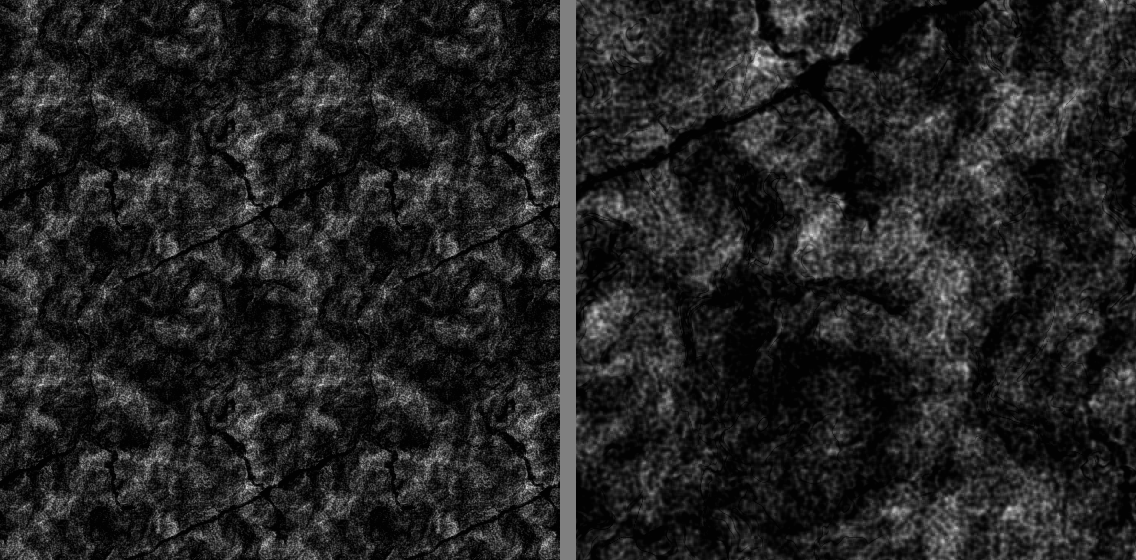
Left, the full canvas; right, a detail of the centre.
Give the GLSL for this texture, as a WebGL 2 fragment shader.

```glsl
#version 300 es
precision highp float;

uniform vec2 u_resolution;
out vec4 fragColor;

#define REPEATS 2.0
#define WARP 0.035
#define BASE_TONE 0.345
#define CONTRAST 0.158
#define PATCHES 0.50
#define ROUGHNESS 0.48
#define RELIEF 0.38
#define GRAIN 0.42
#define CREASES 1.15
#define FRACTURES 2.3

const float TAU = 6.2831853;

uint scramble(uint n) {
    n = n * 747796405u + 2891336453u;
    n = ((n >> ((n >> 28u) + 4u)) ^ n) * 277803737u;
    return (n >> 22u) ^ n;
}

float hash(vec2 cell, float seed) {
    uint n = scramble(uint(cell.x) + scramble(uint(cell.y) + scramble(uint(seed))));
    return float(n >> 8u) / 16777216.0;
}

float cornerSlope(vec2 cell, vec2 offset, vec2 cells, float seed) {
    float angle = TAU * hash(mod(cell, cells), seed);
    return dot(vec2(cos(angle), sin(angle)), offset);
}

// Gradient noise that wraps after a whole number of cells
float noise(vec2 p, vec2 cells, float seed) {
    p *= cells;
    vec2 i = floor(p);
    vec2 f = p - i;
    vec2 u = f * f * f * (f * (f * 6.0 - 15.0) + 10.0);
    vec2 e = vec2(1.0, 0.0);
    float low = mix(cornerSlope(i, f, cells, seed),
                    cornerSlope(i + e.xy, f - e.xy, cells, seed), u.x);
    float high = mix(cornerSlope(i + e.yx, f - e.yx, cells, seed),
                     cornerSlope(i + e.xx, f - e.xx, cells, seed), u.x);
    return mix(low, high, u.y);
}

// Layered noise scaled to a spread of about one
float fbm(vec2 p, vec2 cells, int octaves, float seed) {
    float sum = 0.0;
    float amplitude = 3.7;
    for (int k = 0; k < octaves; k++) {
        sum += amplitude * noise(p, cells, seed + float(k));
        cells *= 2.0;
        amplitude *= 0.62;
    }
    return sum;
}

// Signed offset from the nearest of a family of parallel lines
float lineOffset(float s) {
    return fract(s + 0.5) - 0.5;
}

float gap(float offset, float width) {
    return 1.0 - smoothstep(0.35 * width, width + 0.004, abs(offset));
}

float crease(float height, float width) {
    return 1.0 - smoothstep(0.0, width, abs(height));
}

void main() {
    vec2 tile = gl_FragCoord.xy / u_resolution * REPEATS;
    vec2 bend = vec2(fbm(tile, vec2(5.0), 4, 10.0), fbm(tile, vec2(5.0), 4, 20.0));
    vec2 p = tile + WARP * bend;

    // Broad light and dark areas, slightly taller than wide
    float patches = fbm(p, vec2(5.0, 4.0), 4, 30.0);
    float band = cos(TAU * (tile.y - 0.30));

    // Chipped surface lit from the upper left
    vec2 q = tile + 0.3 * WARP * bend;
    vec2 chips = vec2(15.0, 13.0);
    float rough = fbm(q, chips, 4, 40.0);
    float relief = rough - fbm(q + vec2(-0.006, 0.008), chips, 4, 40.0);
    float grain = 4.5 * noise(tile, vec2(140.0), 50.0)
                + 1.5 * (hash(floor(mod(tile, 1.0) * 256.0), 51.0) - 0.5);

    // Irregular creases at two sizes
    float steepCrease = crease(fbm(p, vec2(6.0, 3.0), 5, 60.0), 0.24);
    float fineCrease = crease(fbm(q, vec2(13.0, 10.0), 4, 70.0), 0.20);
    float creases = steepCrease * smoothstep(0.6, -0.6, patches)
                  + 0.7 * fineCrease * smoothstep(-0.5, 0.6, bend.x);

    // Long fractures: rising, falling and upright
    float jitter = 0.010 * bend.x + 0.006 * rough;
    float rising = lineOffset(2.0 * tile.y - tile.x - 0.54 + jitter);
    float falling = lineOffset(2.0 * tile.x + tile.y - 0.12 + 0.06 * bend.y + jitter);
    float upright = lineOffset(tile.x - 0.31 + 0.018 * bend.y + 0.4 * jitter);
    float risingReach = smoothstep(-0.1, 0.5, cos(TAU * (tile.y - 0.20)) + 0.25 * bend.y);
    float fallingReach = smoothstep(0.1, 0.8, cos(TAU * (tile.y - 0.33)) + 0.4 * patches);
    float uprightReach = smoothstep(-0.1, 0.5, cos(TAU * (tile.y - 0.71)) + 0.3 * bend.x);
    float fractures = risingReach * gap(rising, 0.016 + 0.008 * max(bend.y, 0.0))
                    + fallingReach * gap(falling, 0.035 + 0.015 * max(bend.x, 0.0))
                    + 0.7 * uprightReach * gap(upright, 0.007);
    float lip = risingReach * step(0.0, rising) * exp(-14.0 * rising)
              - 0.6 * risingReach * step(rising, 0.0) * exp(14.0 * rising);

    // Combine into a dark, skewed tone curve
    float level = PATCHES * patches + 0.25 * band + ROUGHNESS * rough
                + RELIEF * relief + GRAIN * grain + 0.6 * lip
                - CREASES * creases - FRACTURES * min(fractures, 1.0);
    float root = max(BASE_TONE + CONTRAST * level, 0.08);
    fragColor = vec4(vec3(min(root * root, 0.85)), 1.0);
}
```
